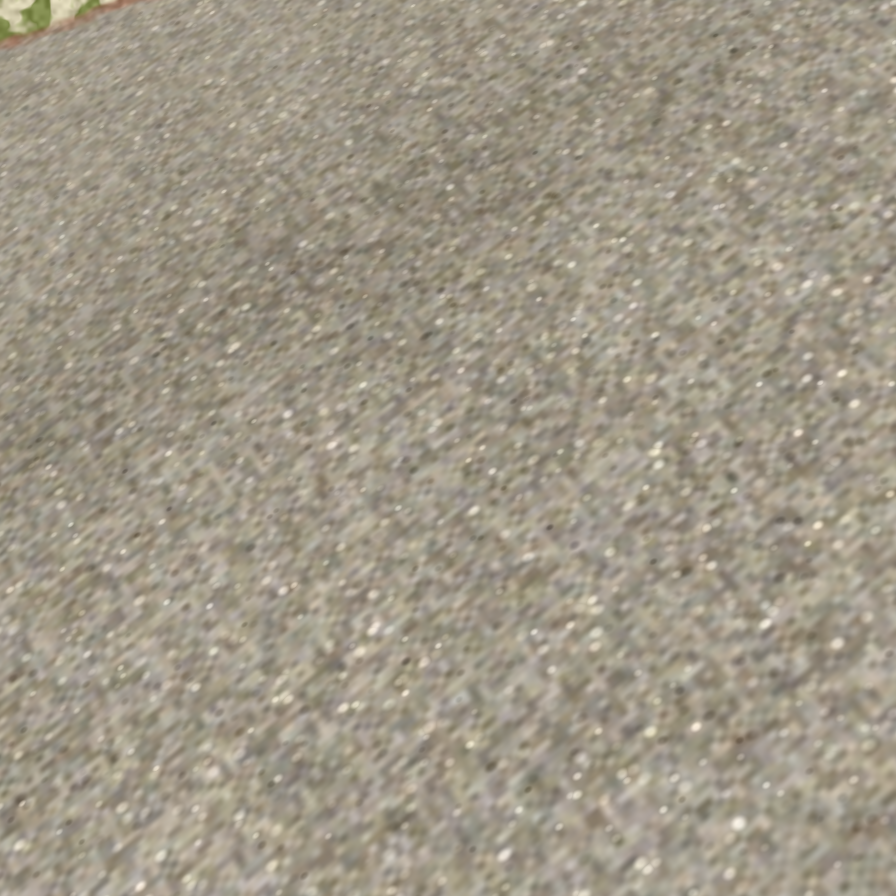
Reproduce this texture procedurally as a WebGL 2 fragment shader.

```glsl
#version 300 es
precision highp float;

uniform vec2 u_resolution;
out vec4 fragColor;

const vec3 BASE = vec3(0.625, 0.595, 0.533);
const vec3 FLECK_TINT = vec3(1.0, 0.99, 0.96);
const vec2 FAR_TILT = vec2(-0.20, 0.42);     // how fast the ground recedes
const float STREAK_ANGLE = 0.58;
const vec2 FINE_FREQ = vec2(105.0, 175.0);   // along and across the streaks
const vec2 COARSE_FREQ = vec2(58.0, 92.0);
const vec2 FLECK_FREQ = vec2(68.0, 112.0);
const float GRAIN_CONTRAST = 0.32;
const float TINT_AMOUNT = 0.045;
const float FLECK_SHARE = 0.13;
const float PIT_SHARE = 0.10;
const float FLECK_GAIN = 0.23;
const float PIT_GAIN = 0.13;
const vec2 VERGE_START = vec2(0.0, 0.945);
const vec2 VERGE_NORMAL = vec2(-0.325, 0.946);
const vec3 LEAF = vec3(0.50, 0.54, 0.30);
const vec3 STONE = vec3(0.82, 0.79, 0.67);
const vec3 RUST = vec3(0.60, 0.43, 0.34);

vec3 hash3(vec2 p) {
    vec3 h = fract(vec3(p.xyx) * vec3(0.1031, 0.1030, 0.0973));
    h += dot(h, h.yxz + 33.33);
    return fract((h.xxy + h.yzz) * h.zyx);
}

// Three independent value noises, centred on zero
vec3 noise3(vec2 p) {
    vec2 cell = floor(p);
    vec2 f = fract(p);
    f = f * f * (3.0 - 2.0 * f);
    vec3 low = mix(hash3(cell), hash3(cell + vec2(1.0, 0.0)), f.x);
    vec3 high = mix(hash3(cell + vec2(0.0, 1.0)), hash3(cell + 1.0), f.x);
    return mix(low, high, f.y) - 0.5;
}

vec2 rotate(vec2 p, float angle) {
    float c = cos(angle), s = sin(angle);
    return vec2(c * p.x + s * p.y, c * p.y - s * p.x);
}

// Scattered elongated chips: x is bright flecks, y is dark pits
vec2 chips(vec2 p) {
    vec2 cell = floor(p);
    vec2 result = vec2(0.0);
    for (int j = -1; j <= 1; j++) {
        for (int i = -1; i <= 1; i++) {
            vec2 id = cell + vec2(i, j);
            vec3 place = hash3(id + 217.0);
            vec3 kind = hash3(id + 541.0);
            vec2 d = rotate(p - id - place.xy, (kind.y - 0.5) * 1.2);
            float radius = mix(0.35, 0.72, place.z);
            float mask = 1.0 - smoothstep(0.25, 1.0, length(d) / radius);
            mask *= mix(0.35, 1.0, kind.z * kind.z);
            if (kind.x < FLECK_SHARE) result.x = max(result.x, mask);
            else if (kind.x > 1.0 - PIT_SHARE) result.y = max(result.y, mask);
        }
    }
    return result;
}

// Broad worn patches and a darker diagonal wheel track
float wear(vec2 p) {
    float patches = noise3(p * 4.0 + 11.0).x + 0.6 * noise3(p * 10.0 + 37.0).y;
    float track = dot(p - vec2(0.0, 0.49), vec2(-0.50, 0.86));
    return 0.030 * patches - 0.035 * exp(-track * track / 0.012);
}

vec3 asphalt(vec2 p) {
    vec2 centred = p - 0.5;
    float nearness = 1.0 - dot(centred, FAR_TILT);
    vec2 ground = centred / nearness + 3.0;

    vec3 fine = noise3(rotate(ground, STREAK_ANGLE + 0.10) * FINE_FREQ);
    vec3 coarse = noise3(rotate(ground, STREAK_ANGLE - 0.14) * COARSE_FREQ + 71.0);
    vec2 chip = chips(rotate(ground, STREAK_ANGLE) * FLECK_FREQ);

    float contrast = smoothstep(0.45, 1.12, nearness) * 0.75 + 0.35;
    float grain = GRAIN_CONTRAST * (0.62 * fine.x + 0.38 * coarse.x);
    vec3 color = BASE + wear(p) + contrast * grain;
    color += contrast * (FLECK_GAIN * chip.x * FLECK_TINT - PIT_GAIN * chip.y);

    // Faint warm, cool and violet stones
    float warmth = fine.y * 0.5 + coarse.y;
    color += TINT_AMOUNT * contrast * (warmth * vec3(0.6, 0.1, -1.0)
           + coarse.z * vec3(0.35, -0.4, 0.35));
    return color;
}

// Planted strip with a rusty border beyond the edge of the road
vec3 addVerge(vec3 color, vec2 p) {
    vec3 clump = noise3(p * 65.0 + 5.0);
    vec3 detail = noise3(p * 150.0 + 19.0);
    float edge = dot(p - VERGE_START, VERGE_NORMAL) + 0.006 * clump.x;
    vec3 plants = mix(LEAF, STONE, smoothstep(-0.12, 0.22, clump.y + 0.4 * detail.y));
    plants += 0.20 * detail.x;
    float border = smoothstep(-0.006, 0.001, edge) * (1.0 - smoothstep(0.006, 0.013, edge));
    color = mix(color, plants, smoothstep(0.002, 0.010, edge));
    return mix(color, RUST + 0.25 * detail.z, border * (0.6 + 0.6 * clump.z));
}

void main() {
    vec2 p = gl_FragCoord.xy / u_resolution.y;
    vec3 color = addVerge(asphalt(p), p);
    fragColor = vec4(clamp(color, 0.0, 1.0), 1.0);
}
```
